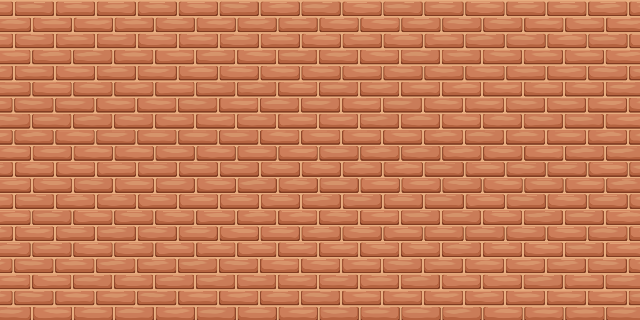
Give the GLSL for this texture, as a Shadertoy shader.

```glsl
// Running-bond wall of rounded terracotta bricks with painted shading and pale mortar.

// Layout, in canvas heights
const float ROW_HEIGHT   = 0.0502;
const float BRICK_PITCH  = 0.1280;
const float TOP_JOINT    = 0.0026;
const float EVEN_JOINT   = 0.0430;
const float ODD_JOINT    = 0.0990;
const float ROW_JITTER   = 0.0030;

// Brick details, in row heights
const vec2  JOINT_HALF   = vec2(0.058, 0.045);
const float CORNER       = 0.11;
const float FACE_CORNER  = 0.16;
const float RIM_BOTTOM   = 0.085;
const float RIM_SIDE     = 0.030;
const float TOP_OVERLAP  = 0.060;
const float SHADE_DEPTH  = 0.15;
const float SHADE_SIDE   = 0.045;
const float WAVE_HEIGHT  = 0.040;
const vec2  GLOW_RADIUS  = vec2(0.78, 0.125);
const float STREAK_HALF  = 0.018;
const float TONE_RANGE   = 0.02;
const float EDGE_SOFT    = 0.40; // half width of an edge, in pixels

const vec3 MORTAR = vec3(0.91, 0.68, 0.50);
const vec3 RIM    = vec3(0.50, 0.23, 0.13);
const vec3 SHADE  = vec3(0.71, 0.39, 0.25);
const vec3 CLAY   = vec3(0.80, 0.49, 0.35);
const vec3 GLOW   = vec3(0.84, 0.58, 0.42);

float hash(vec2 p) {
    p = fract(p * vec2(0.1031, 0.1137));
    p += dot(p, p.yx + 33.33);
    return fract((p.x + p.y) * p.x * 17.0);
}

float roundBox(vec2 p, vec2 halfSize, float radius) {
    vec2 d = abs(p) - halfSize + radius;
    return length(max(d, 0.0)) + min(max(d.x, d.y), 0.0) - radius;
}

// Hand-drawn wobble from layered sines
float wave(float x, float seed) {
    return 0.6 * sin(2.3 * x + seed) + 0.4 * sin(5.1 * x + 1.7 * seed);
}

float cover(float dist, float pixel) {
    return smoothstep(EDGE_SOFT * pixel, -EDGE_SOFT * pixel, dist);
}

vec3 paintBrick(vec2 q, vec2 cell, float pixel) {
    float seed = 6.2832 * hash(cell + 7.0);
    float pick = hash(cell + 41.0);
    float tone = 1.0 + TONE_RANGE * (pick - 0.5);
    float wobble = WAVE_HEIGHT * wave(q.x, seed);
    vec2 outer = vec2(0.5 * BRICK_PITCH / ROW_HEIGHT, 0.5) - JOINT_HALF;

    // Shaded face reaches past the top, leaving a dark rim at the sides and bottom
    vec2 faceHalf = outer + vec2(-RIM_SIDE, 0.5 * (TOP_OVERLAP - RIM_BOTTOM));
    vec2 faceUv = q - vec2(0.0, 0.5 * (TOP_OVERLAP + RIM_BOTTOM));
    float face = roundBox(faceUv, faceHalf, FACE_CORNER);
    vec3 color = mix(RIM, SHADE, cover(face, pixel));

    // Lit clay above a wavy, curved shadow
    vec2 bodyHalf = faceHalf - vec2(SHADE_SIDE, 0.5 * SHADE_DEPTH);
    vec2 bodyUv = faceUv - vec2(0.04 * (pick - 0.5), 0.5 * SHADE_DEPTH);
    bodyUv.y += wobble * smoothstep(0.2, -0.3, q.y);
    float body = max(roundBox(bodyUv, bodyHalf, 0.26), face);
    color = mix(color, CLAY * tone, cover(body, pixel));

    // Oval glow in the upper half
    vec2 glowUv = q - vec2(0.6 * (pick - 0.5), 0.17 + wobble);
    float glow = (length(glowUv / GLOW_RADIUS) - 1.0) * GLOW_RADIUS.y;
    color = mix(color, GLOW * tone, cover(max(glow, body), pixel));

    // Broken pale streak beneath the top edge
    vec2 streakUv = q - vec2(0.8 * (0.5 - pick), outer.y - 0.06);
    float streak = roundBox(streakUv, vec2(0.3 + 0.35 * pick, STREAK_HALF), STREAK_HALF);
    color = mix(color, MORTAR, 0.8 * cover(streak, pixel));

    // Mortar surrounds the finished brick
    return mix(MORTAR, color, cover(roundBox(q, outer, CORNER), pixel));
}

void mainImage(out vec4 fragColor, in vec2 fragCoord) {
    vec2 p = fragCoord / iResolution.y;
    float pixel = 1.0 / (iResolution.y * ROW_HEIGHT);

    // Rows count downward; alternate rows are staggered
    float down = (1.0 - p.y - TOP_JOINT) / ROW_HEIGHT;
    float row = floor(down);
    float joint = mix(EVEN_JOINT, ODD_JOINT, mod(row, 2.0));
    joint += ROW_JITTER * (hash(vec2(row, 3.0) + 20.0) - 0.5);
    float along = (p.x - joint) / BRICK_PITCH;

    vec2 cell = vec2(floor(along), row) + 20.0;
    vec2 q = vec2((fract(along) - 0.5) * BRICK_PITCH / ROW_HEIGHT, 0.5 - fract(down));
    fragColor = vec4(paintBrick(q, cell, pixel), 1.0);
}
```
